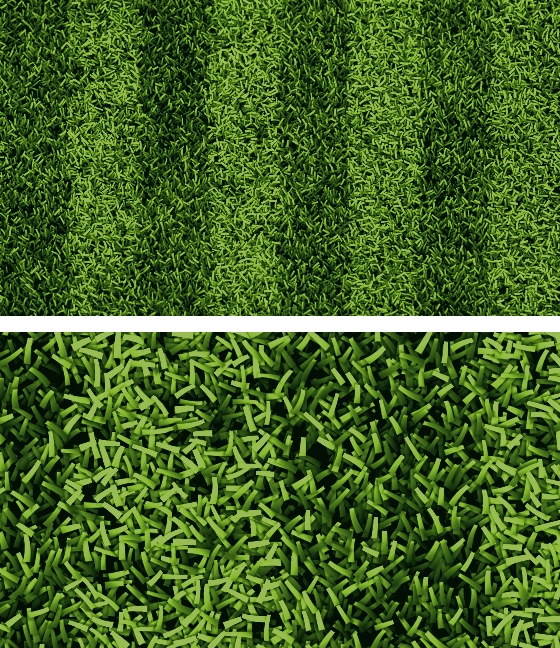
Top, the full canvas; bottom, a detail of the centre.
Reproduce this texture procedurally as a Shadertoy shader.

```glsl
const float STRIPES = 8.0;
const int LAYERS = 8;
const float CELL = 0.0185;
const vec2 BLADE_HALF = vec2(0.0148, 0.0032);

float hash(vec2 p) {
    return fract(sin(dot(p, vec2(127.1, 311.7))) * 43758.5453);
}

float valueNoise(vec2 p) {
    vec2 cell = floor(p);
    vec2 f = fract(p);
    f = f * f * (3.0 - 2.0 * f);
    float low = mix(hash(cell), hash(cell + vec2(1, 0)), f.x);
    float high = mix(hash(cell + vec2(0, 1)), hash(cell + vec2(1, 1)), f.x);
    return mix(low, high, f.y);
}

// Shade to green, from deep shadow to pale cut tips
vec3 grassColor(float tone) {
    vec3 ramp[6] = vec3[6](
        vec3(0.01, 0.06, 0.015), vec3(0.09, 0.21, 0.05),
        vec3(0.20, 0.35, 0.08), vec3(0.32, 0.50, 0.10),
        vec3(0.53, 0.73, 0.17), vec3(0.60, 0.74, 0.33));
    float t = clamp(tone, 0.0, 0.999) * 5.0;
    int i = int(t);
    return mix(ramp[i], ramp[i + 1], fract(t));
}

float contrast(float tone, float pivot, float level, float gain) {
    return level + (tone - pivot) * gain;
}

// Mown bands: 0 on dark stripes, 1 on light ones
float mownStripe(float x, float aspect) {
    return mod(floor(x / aspect * STRIPES), 2.0);
}

// Blade frame: x runs root to tip, y crosses a slightly bent spine
vec2 bladeFrame(vec2 offset, float angle, float bend) {
    vec2 axis = vec2(cos(angle), sin(angle));
    vec2 q = vec2(dot(offset, axis), dot(offset, vec2(-axis.y, axis.x)));
    q.y += bend * q.x * q.x;
    return q;
}

// Tapered strip with a blunt end
float bladeDistance(vec2 q, vec2 halfSize) {
    float along = q.x / halfSize.x;
    float width = halfSize.y * (0.9 - 0.2 * along);
    return max(abs(q.y) - width, abs(q.x) - halfSize.x);
}

// Lays one layer of blades and their shadows over the tone below
float addLayer(float tone, vec2 p, float height, float seed, float aspect, float edge) {
    vec2 shift = seed * vec2(0.37, 0.61);
    vec2 home = floor(p / CELL + shift);
    for (int j = -1; j <= 1; j++)
    for (int i = -1; i <= 1; i++) {
        vec2 id = home + vec2(i, j);
        vec2 key = id + seed * 17.3;
        if (hash(key + 5.1) > 0.66) continue;

        vec2 jitter = vec2(hash(key), hash(key + 31.7));
        vec2 center = (id + jitter - shift) * CELL;
        float light = mownStripe(center.x, aspect);
        float spread = mix(2.5, 3.3, light);
        float angle = 1.57 + (hash(key + 9.4) - 0.5) * spread;
        float bend = (hash(key + 13.9) - 0.5) * 20.0;
        vec2 size = BLADE_HALF * vec2(mix(0.6, 1.0, hash(key + 2.6)),
                                      mix(0.75, 1.15, hash(key + 7.2)));

        vec2 q = bladeFrame(p - center, angle, bend);
        float d = bladeDistance(q, size);
        float along = clamp(q.x / size.x, -1.0, 1.0);

        // Upper blades, tips and one long side catch the light
        float shade = mix(0.08, 0.62, height) + (light - 0.5) * 0.17;
        shade += (hash(key + 21.3) - 0.5) * 0.46 + along * 0.14;
        shade += clamp(q.y / size.y, -1.0, 1.0) * 0.06;
        shade += 0.12 * smoothstep(0.6, 1.0, along) * height;

        float shadow = 1.0 - smoothstep(0.0, 0.0045, d);
        tone *= 1.0 - 0.3 * shadow;
        tone = mix(tone, shade, 1.0 - smoothstep(-edge, edge, d));
    }
    return tone;
}

void mainImage(out vec4 fragColor, in vec2 fragCoord) {
    vec2 p = fragCoord / iResolution.y;
    float aspect = iResolution.x / iResolution.y;
    vec2 fromCenter = fragCoord / iResolution.xy - 0.5;

    // Edges soften toward the top and bottom
    float edge = 0.6 / iResolution.y + 0.004 * pow(abs(fromCenter.y), 2.0);

    // Dark soil below, then blades from low to high
    float tone = 0.02;
    for (int k = 0; k < LAYERS; k++) {
        float height = float(k) / float(LAYERS - 1);
        tone = addLayer(tone, p, height, float(k) + 1.0, aspect, edge);
    }

    // Uneven turf and darker corners
    tone += (valueNoise(p * 7.0) - 0.5) * 0.08;
    tone += (valueNoise(p * 22.0) - 0.5) * 0.10;
    tone -= 0.15 * dot(fromCenter, fromCenter);

    fragColor = vec4(grassColor(contrast(tone, 0.32, 0.43, 1.55)), 1.0);
}
```
